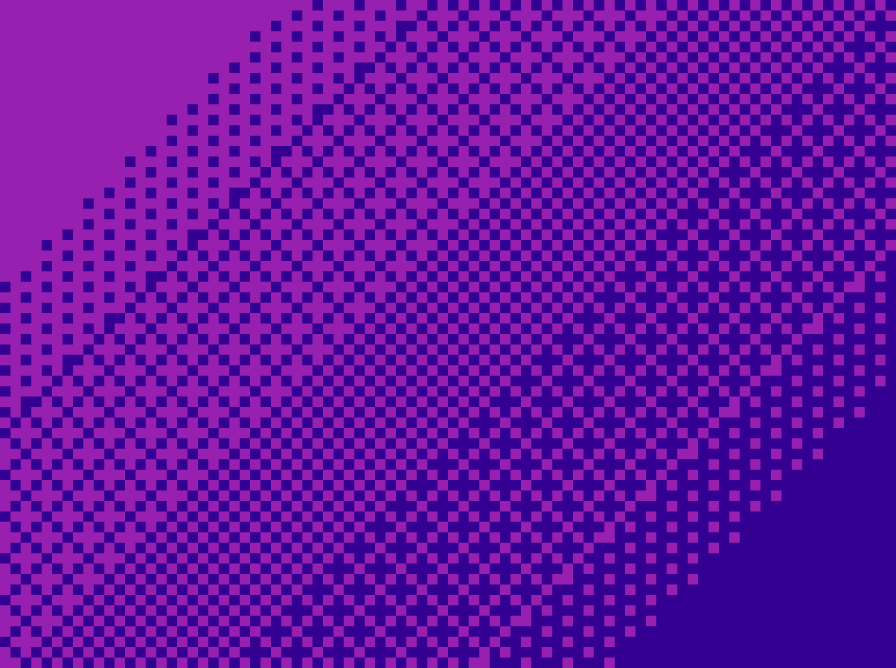
A Shadertoy shader for this background:

```glsl
// A two-colour diagonal fade from purple (top left) to indigo (bottom right).
// The canvas is cut into square cells; diagonal bands each use a denser pattern:
// staggered dots, light crosses, checkerboard, dark crosses, staggered gaps.

#define GRID vec2(86.0, 64.0)
#define PURPLE vec3(0.592, 0.125, 0.690)
#define INDIGO vec3(0.200, 0.000, 0.570)
#define DOTS_START 26.5
#define LIGHT_CROSS_START 40.5
#define CHECKER_START 64.5
#define DARK_CROSS_START 84.5
#define GAPS_START 108.5
#define SOLID_START 121.5
#define SAMPLES 4

// Dots on every second column, shifted by one row from one to the next
bool staggered(vec2 cell, float phase) {
    bool evenColumn = mod(cell.x, 2.0) < 0.5;
    bool onRow = abs(mod(cell.y + 0.5 * cell.x, 2.0) - phase) < 0.25;
    return evenColumn && onRow;
}

// Centres of crosses: even columns on every fourth diagonal
bool crossCentre(vec2 cell, float phase) {
    bool evenColumn = mod(cell.x, 2.0) < 0.5;
    return evenColumn && abs(mod(cell.x + cell.y, 4.0) - phase) < 0.5;
}

// 1 for an indigo cell, 0 for a purple one; cells count from the top left
float inkAt(vec2 cell) {
    float diagonal = cell.x + cell.y;
    bool checker = mod(diagonal, 2.0) > 0.5;
    bool ink = true;
    if (diagonal < DOTS_START) ink = false;
    else if (diagonal < LIGHT_CROSS_START) ink = staggered(cell, 1.0);
    else if (diagonal < CHECKER_START) ink = checker && !crossCentre(cell, 3.0);
    else if (diagonal < DARK_CROSS_START) ink = checker;
    else if (diagonal < GAPS_START) ink = checker || crossCentre(cell, 2.0);
    else if (diagonal < SOLID_START) ink = !staggered(cell, 0.0);
    return ink ? 1.0 : 0.0;
}

void mainImage(out vec4 fragColor, in vec2 fragCoord) {
    // Average several points per pixel to smooth the cell edges
    float ink = 0.0;
    for (int j = 0; j < SAMPLES; j++) {
        for (int i = 0; i < SAMPLES; i++) {
            vec2 offset = (vec2(i, j) + 0.5) / float(SAMPLES) - 0.5;
            vec2 uv = (fragCoord + offset) / iResolution.xy;
            ink += inkAt(floor(vec2(uv.x, 1.0 - uv.y) * GRID));
        }
    }
    ink /= float(SAMPLES * SAMPLES);
    fragColor = vec4(mix(PURPLE, INDIGO, ink), 1.0);
}
```
